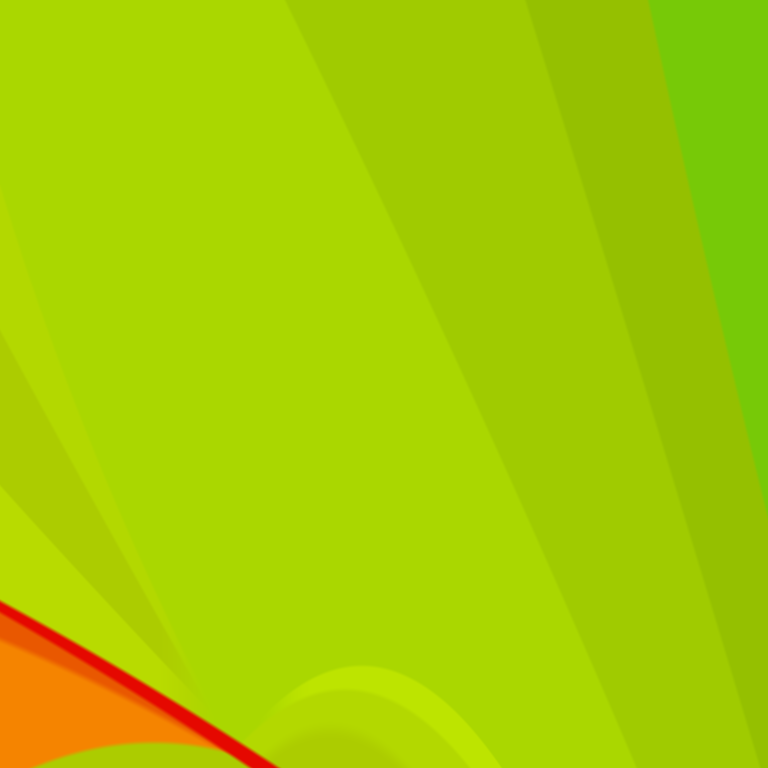
Give the GLSL for this background, as a Shadertoy shader.

```glsl
const vec3 LIME       = vec3(0.667, 0.843, 0.000);
const vec3 LIME_MID   = vec3(0.627, 0.796, 0.000);
const vec3 LIME_DARK  = vec3(0.584, 0.753, 0.000);
const vec3 GREEN      = vec3(0.467, 0.788, 0.027);
const vec3 YELLOW     = vec3(0.702, 0.847, 0.000);
const vec3 OLIVE      = vec3(0.675, 0.800, 0.000);
const vec3 PALE       = vec3(0.722, 0.859, 0.000);
const vec3 ARC_BRIGHT = vec3(0.741, 0.894, 0.000);
const vec3 ORANGE     = vec3(0.961, 0.518, 0.000);
const vec3 RUST       = vec3(0.914, 0.345, 0.000);
const vec3 RED        = vec3(0.898, 0.030, 0.000);

const float EDGE_SOFT = 0.0028;  // half width of a crisp edge
const float GLOW_SOFT = 0.014;   // half width of a blurred edge
const float RED_WIDTH = 0.0075;  // half height of the red line at the left

// Quadratic curve with coefficients k at position s
float curve(vec3 k, float s) {
    return k.x + s * (k.y + s * k.z);
}

// Arch opening downwards: apex position and bend
float arch(vec2 apex, float bend, float x) {
    float dx = x - apex.x;
    return apex.y + bend * dx * dx;
}

// Smooth coverage, full where d is positive
float cover(float d, float soft) {
    float w = max(soft, 0.75 / iResolution.y);
    return smoothstep(-w, w, d);
}

void paint(inout vec3 base, vec3 color, float mask) {
    base = mix(base, color, mask);
}

void mainImage(out vec4 fragColor, in vec2 fragCoord) {
    vec2 uv = fragCoord / iResolution.xy;
    float x = uv.x;
    float depth = 1.0 - uv.y;
    vec3 color = LIME;

    // Broad bands on the right
    paint(color, LIME_MID,  cover(x - curve(vec3(0.371, 0.491, -0.033), depth), EDGE_SOFT));
    paint(color, LIME_DARK, cover(x - curve(vec3(0.684, 0.312, -0.006), depth), EDGE_SOFT));
    paint(color, GREEN,     cover(x - curve(vec3(0.844, 0.214,  0.026), depth), EDGE_SOFT));

    // Fan of blades on the left, fading where they meet
    float fade = 1.0 - smoothstep(0.20, 0.285, x);
    float blade = curve(vec3(0.0, 0.30, 0.155), max(depth - 0.241, 0.0));
    paint(color, YELLOW, fade * cover(blade - x, EDGE_SOFT) * step(0.241, depth));
    blade = curve(vec3(0.0, 0.54, 0.03), depth - 0.430);
    paint(color, OLIVE, fade * cover(blade - x, EDGE_SOFT));
    blade = curve(vec3(0.0, 0.90, 0.10), depth - 0.632);
    paint(color, PALE, fade * cover(blade - x, EDGE_SOFT));

    // Nested arches at the bottom
    float outerArch = depth - arch(vec2(0.471, 0.867), 4.0, x);
    float innerArch = depth - arch(vec2(0.449, 0.898), 3.84, x);
    float coreArch  = depth - arch(vec2(0.430, 0.950), 5.2, x);
    float leftFade = smoothstep(0.33, 0.41, x);
    paint(color, ARC_BRIGHT, leftFade * cover(outerArch, EDGE_SOFT));
    paint(color, YELLOW, cover(innerArch, 0.004));
    paint(color, OLIVE, cover(coreArch, GLOW_SOFT));

    // Orange corner with its rust rim and green mound
    float redLine = curve(vec3(0.790, 0.555, 0.16), x);
    float rustEnd = curve(vec3(0.833, 0.42, 0.27), x);
    float mound = arch(vec2(0.200, 0.967), 1.33, x);
    float corner = cover(depth - redLine, EDGE_SOFT);
    paint(color, RUST, corner);
    paint(color, ORANGE, corner * cover(depth - rustEnd, 0.006));
    paint(color, OLIVE, corner * cover(depth - mound, 0.004));

    // Red line along the rim, widening to the right
    float redWidth = RED_WIDTH + 0.014 * x;
    paint(color, RED, cover(redWidth - abs(depth - redLine), 0.004));

    fragColor = vec4(color, 1.0);
}
```
